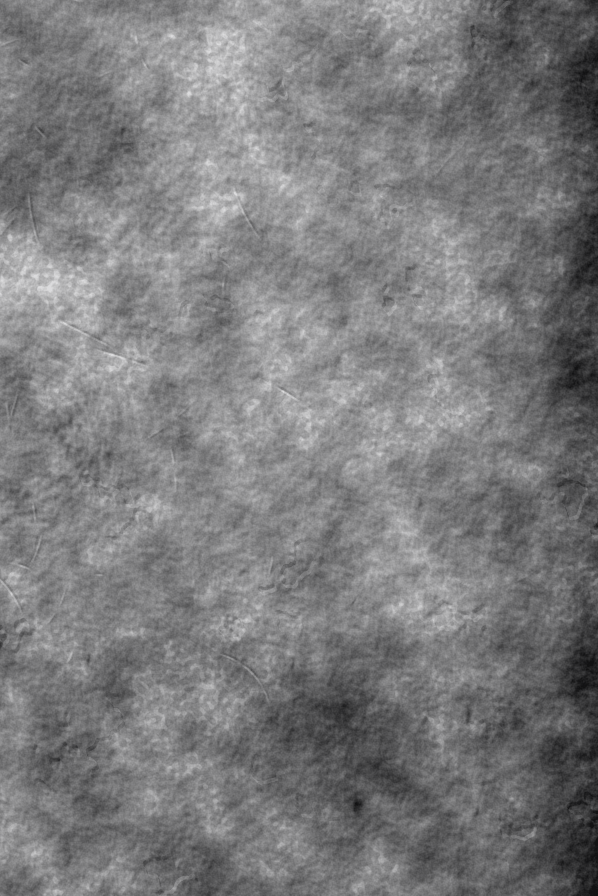
Reproduce this texture procedurally as a WebGL 1 fragment shader.

```glsl
precision highp float;
// Mottled grey plaster wall with trowel scratches, chipped skin and a shaded right edge.
uniform vec2 u_resolution;

const float MEAN_GREY = 0.515;
const vec2 LIGHT_STEP = vec2(-0.0012, 0.0020);
const int SCRATCHES = 44;
const int FLECKS = 26;

vec2 hash2(vec2 p) {
  vec3 q = fract(p.xyx * vec3(0.1031, 0.1030, 0.0973));
  q += dot(q, q.yzx + 33.33);
  return fract((q.xx + q.yz) * q.zy);
}

mat2 rotation(float angle) {
  float c = cos(angle), s = sin(angle);
  return mat2(c, -s, s, c);
}

float cornerSlope(vec2 cell, vec2 corner, vec2 f) {
  float angle = 6.2832 * hash2(cell + corner).x;
  return dot(vec2(cos(angle), sin(angle)), f - corner);
}

// Gradient noise, roughly -0.7 to 0.7
float noise(vec2 p) {
  vec2 i = floor(p), f = p - i;
  vec2 w = f * f * f * (f * (f * 6.0 - 15.0) + 10.0);
  vec2 e = vec2(1.0, 0.0);
  float low = mix(cornerSlope(i, e.yy, f), cornerSlope(i, e.xy, f), w.x);
  float high = mix(cornerSlope(i, e.yx, f), cornerSlope(i, e.xx, f), w.x);
  return mix(low, high, w.y);
}

float fbm(vec2 p, float gain) {
  float sum = 0.0, amp = 1.0;
  for (int i = 0; i < 4; i++) {
    sum += amp * noise(p);
    p = rotation(0.6) * p * 2.03 + 17.3;
    amp *= gain;
  }
  return sum;
}

// Soft elliptical pool of tone
float pool(vec2 p, vec2 centre, vec2 radius) {
  vec2 d = (p - centre) / radius;
  return exp(-dot(d, d));
}

// Surface height: fine grit plus the raised edges of chipped skin
float height(vec2 p, float chipping) {
  float grit = fbm(p * 58.0 + 40.0, 0.78);
  float skin = smoothstep(-0.03, 0.05, fbm(p * 17.0 + 9.0, 0.6) - 0.22);
  return grit + 1.1 * chipping * skin;
}

// Thin bent groove with a bright lip and a dark side
float scratch(vec2 p, vec2 centre, float angle, float len, float bend) {
  vec2 q = rotation(angle) * (p - centre);
  q.y += bend * q.x * q.x;
  float along = 1.0 - smoothstep(0.4, 1.0, abs(q.x) / len);
  float lip = 1.0 - smoothstep(0.0004, 0.0019, abs(q.y));
  float shade = 1.0 - smoothstep(0.0004, 0.0022, abs(q.y + 0.0022));
  return along * (lip - 0.7 * shade);
}

float scratches(vec2 p, float aspect) {
  float sum = 0.0;
  for (int i = 0; i < SCRATCHES; i++) {
    vec2 a = hash2(vec2(float(i), 3.7)), b = hash2(vec2(float(i), 11.2));
    vec2 centre = vec2(a.x * a.x * aspect, 0.25 + 0.75 * a.y);
    float len = mix(0.01, 0.06, b.y * b.y);
    sum += scratch(p, centre, b.x * 3.1416, len, (a.y - 0.5) * 14.0) * (0.35 + 0.65 * b.x);
  }
  return sum;
}

// Small dark tilted stains, mostly low on the wall
float flecks(vec2 p, float aspect) {
  float sum = 0.0;
  vec2 ragged = p + 0.005 * vec2(noise(p * 90.0), noise(p * 90.0 + 31.0));
  for (int i = 0; i < FLECKS; i++) {
    vec2 a = hash2(vec2(float(i), 51.3)), b = hash2(vec2(float(i), 67.9));
    vec2 centre = vec2(aspect * (0.1 + 0.9 * a.x), 0.08 + 0.62 * a.y * a.y);
    vec2 q = rotation(0.4 + 1.3 * b.x) * (ragged - centre);
    sum += pool(q, vec2(0.0), mix(0.4, 1.0, b.y) * vec2(0.013, 0.005)) * (0.3 + 0.7 * b.x);
  }
  return min(sum, 1.0);
}

// Concentric brush marks around a centre
float swirl(vec2 p, vec2 centre, float reach) {
  vec2 d = p - centre;
  float r = length(d);
  float marks = noise(vec2(r * 150.0, atan(d.y, d.x) * 5.0));
  return marks * smoothstep(0.02, 0.06, r) * exp(-r * r / (reach * reach));
}

// Broad light and shade over the whole wall
float wallTone(vec2 p, float aspect) {
  float tone = 0.10 * pool(p, vec2(0.27, 0.77), vec2(0.16, 0.30));
  tone += 0.12 * pool(p, vec2(0.0, 0.66), vec2(0.07, 0.06));
  tone += 0.07 * pool(p, vec2(0.44, 0.38), vec2(0.12, 0.08));
  tone += 0.07 * pool(p, vec2(0.08, 0.10), vec2(0.10, 0.07));
  tone -= 0.12 * pool(p, vec2(0.17, 0.25), vec2(0.12, 0.06));
  tone -= 0.14 * pool(p, vec2(0.38, 0.19), vec2(0.16, 0.08));
  tone -= 0.12 * pool(p, vec2(0.58, 0.94), vec2(0.10, 0.08));
  tone -= 0.07 * pool(p, vec2(0.04, 0.82), vec2(0.10, 0.10));
  tone -= 0.07 * (1.0 - smoothstep(0.0, 0.3, p.y));
  float side = p.x / aspect + 0.06 * noise(p * 7.0);
  return tone - 0.10 * smoothstep(0.72, 0.95, side) - 0.20 * smoothstep(0.90, 1.02, side);
}

void main() {
  vec2 p = gl_FragCoord.xy / u_resolution.y;
  float aspect = u_resolution.x / u_resolution.y;

  // Clouded pigment
  vec2 warp = 0.035 * vec2(noise(p * 9.0), noise(p * 9.0 + 50.0));
  float clouds = fbm((p + warp) * 6.5 + 3.0, 0.62);
  float mottle = fbm((p - warp) * 27.0 + 80.0, 0.65);
  float grey = MEAN_GREY + wallTone(p, aspect) + 0.19 * clouds + 0.10 * mottle;

  // Relief lit from the upper left
  float chipping = smoothstep(0.0, 0.35, noise(p * 8.0 + 21.0));
  float relief = height(p - LIGHT_STEP, chipping) - height(p + LIGHT_STEP, chipping);
  grey -= 0.085 * relief;

  // Worn pale speckle and trowel work
  float worn = smoothstep(0.0, 0.45, clouds + 0.4 * mottle);
  grey += 0.09 * worn * smoothstep(0.0, 0.3, noise(p * 135.0));
  vec2 trowel = rotation(0.9) * p;
  grey += 0.13 * noise(trowel * vec2(9.0, 95.0)) * pool(p, vec2(0.13, 0.72), vec2(0.10, 0.12));
  grey += 0.20 * swirl(p, vec2(0.02, 0.51), 0.13);
  grey += 0.14 * swirl(p, vec2(0.22, 0.84), 0.12);
  grey += 0.13 * scratches(p, aspect) * smoothstep(-0.3, 0.2, noise(p * 45.0));
  grey -= 0.20 * flecks(p, aspect);

  grey = clamp(grey, 0.07, 0.86);
  gl_FragColor = vec4(grey, grey, grey + 0.005, 1.0);
}
```
